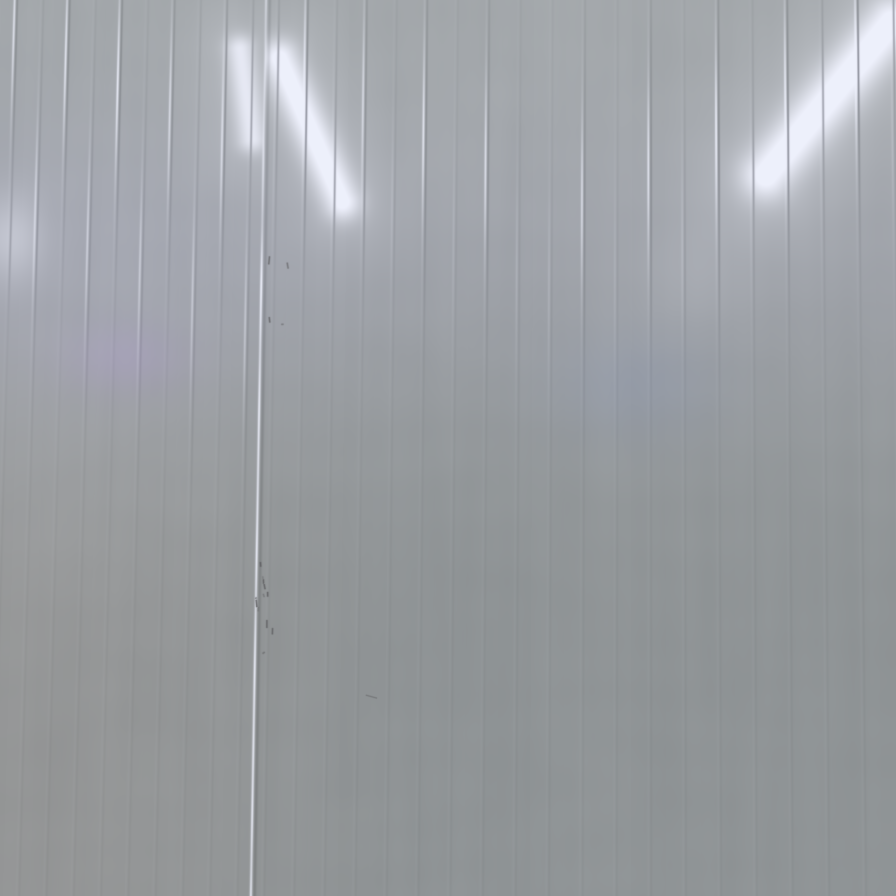
Give the GLSL for this texture, as a three.js fragment shader.

```glsl
varying vec2 vUv;

// Sheet colours
const vec3 LOW_GREY = vec3(0.562, 0.580, 0.588);
const vec3 HIGH_GREY = vec3(0.640, 0.657, 0.670);
const vec3 LAVENDER = vec3(0.014, 0.008, 0.036);
const vec3 WARM = vec3(0.022, 0.010, 0.004);
const vec3 LAMP = vec3(0.930, 0.940, 0.985);
const vec3 SCUFF = vec3(0.36, 0.36, 0.37);

// Rib layout, measured along the top edge
const float SEAM_X = 0.297;
const float LEFT_START = 0.280;
const float LEFT_PITCH = 0.0293;
const float RIGHT_START = 0.3086;
const float RIGHT_PITCH = 0.0320;
const float RIGHT_GROWTH = 0.000215;
const float LEAN = 0.029;
const float UPRIGHT_X = 0.72;

// Line widths and wear
const float RIB_WIDTH = 0.0014;
const float SEAM_WIDTH = 0.0015;
const float GROOVE_OFFSET = 0.0030;
const float GLINT_LENGTH = 0.085;
const float GRAIN = 0.010;
const int SCUFF_COUNT = 16;

float hash(float n) {
  return fract(sin(n * 127.1 + 3.7) * 4375.85);
}

vec2 gradient(vec2 cell) {
  float angle = 6.28318 * hash(dot(cell, vec2(1.0, 57.3)));
  return vec2(cos(angle), sin(angle));
}

float gradientNoise(vec2 p) {
  vec2 i = floor(p), f = fract(p);
  vec2 s = f * f * f * (f * (f * 6.0 - 15.0) + 10.0);
  vec2 e = vec2(1.0, 0.0);
  float low = mix(dot(gradient(i), f), dot(gradient(i + e), f - e), s.x);
  float high = mix(dot(gradient(i + e.yx), f - e.yx), dot(gradient(i + 1.0), f - 1.0), s.x);
  return mix(low, high, s.y);
}

float bell(float d, float width) {
  return exp(-d * d / (width * width));
}

float blob(vec2 p, vec2 centre, vec2 radius) {
  vec2 q = (p - centre) / radius;
  return exp(-dot(q, q));
}

float segment(vec2 p, vec2 a, vec2 b) {
  vec2 ab = b - a;
  return length(p - a - ab * clamp(dot(p - a, ab) / dot(ab, ab), 0.0, 1.0));
}

// Returns the nearest rib's index and the signed distance to it
vec2 nearestRib(float u, float rightSide) {
  float left = (u - LEFT_START) / LEFT_PITCH;
  float root = sqrt(max(RIGHT_PITCH * RIGHT_PITCH + 4.0 * RIGHT_GROWTH * (u - RIGHT_START), 0.0));
  float right = (root - RIGHT_PITCH) / (2.0 * RIGHT_GROWTH);
  float n = mix(left, right, rightSide);
  float id = floor(n + 0.5);
  return vec2(id, (n - id) * mix(LEFT_PITCH, root, rightSide));
}

void main() {
  vec2 p = vUv;
  float drop = LEAN * (1.0 - p.y);
  float u = (p.x + drop) / (1.0 + drop / UPRIGHT_X);
  float rightSide = smoothstep(-0.001, 0.001, u - SEAM_X);
  float side = step(SEAM_X, u);
  vec2 rib = nearestRib(u, side);

  // Sheet shading with soft tints
  float leftness = 1.0 - smoothstep(0.0, 0.55, p.x);
  vec3 color = mix(LOW_GREY, HIGH_GREY, smoothstep(0.30, 0.92, p.y + 0.12 * leftness));
  color += WARM * leftness * (1.0 - smoothstep(0.3, 0.75, p.y));
  color += LAVENDER * bell(p.y - 0.72, 0.16) * (0.5 + 0.5 * leftness);
  color += vec3(0.016, -0.008, 0.045) * blob(p, vec2(0.14, 0.60), vec2(0.07, 0.04));
  color += vec3(-0.010, -0.002, 0.026) * blob(p, vec2(0.71, 0.57), vec2(0.09, 0.06));
  color += GRAIN * gradientNoise(vec2(u * 45.0, p.y * 3.0));
  color += GRAIN * 0.7 * gradientNoise(p * vec2(9.0, 24.0));
  color += 0.006 * (hash(rib.x + 40.0 * side) - 0.5);

  // Blurred lamp reflections, broken at the seam
  float lampA = segment(p, vec2(0.312, 0.935), vec2(0.382, 0.775));
  float lampB = segment(p, vec2(0.995, 0.975), vec2(0.855, 0.805));
  float lampC = segment(p, vec2(0.268, 0.945), vec2(0.281, 0.845));
  float core = rightSide * (0.90 * bell(lampA, 0.021) + 0.88 * bell(lampB, 0.028))
    + (1.0 - rightSide) * 0.70 * bell(lampC, 0.016);
  float halo = rightSide * (0.20 * bell(lampA, 0.06) + 0.26 * bell(lampB, 0.075))
    + (1.0 - rightSide) * 0.20 * bell(lampC, 0.055);
  halo += 0.40 * blob(p, vec2(0.012, 0.735), vec2(0.035, 0.05));
  halo += 0.10 * blob(p, vec2(0.78, 0.69), vec2(0.06, 0.06));
  float glow = min(core + halo, 1.0);
  color = mix(color, LAMP, glow);

  // Ribs: alternating glints beside a thin groove
  float strong = mod(rib.x + side * step(8.5, rib.x), 2.0);
  float centre = mix(0.98 - 0.55 * u, 0.77 + 0.5 * abs(u - 0.638), side);
  centre -= (1.0 - strong) * mix(0.19, 0.10, side);
  float power = mix(mix(0.65, 0.18, side), 1.0, strong) * (0.6 + 0.4 * hash(rib.x + 9.0));
  float glint = power * bell(p.y - centre, GLINT_LENGTH);
  float tail = power * bell(p.y - centre, 2.0 * GLINT_LENGTH);
  float ridge = bell(rib.y, RIB_WIDTH);
  float groove = bell(rib.y - GROOVE_OFFSET, RIB_WIDTH);
  color -= groove * (0.015 + 0.08 * tail + 0.24 * glow);
  color = mix(color, LAMP, ridge * min(0.025 + 0.70 * glint + 0.10 * tail, 1.0));

  // Overlapping seam
  float seamPower = mix(0.75, 0.5, smoothstep(0.68, 0.76, p.y)) + 0.25 * gradientNoise(vec2(3.0, p.y * 14.0));
  color -= 0.07 * bell(u - SEAM_X - 0.004, 0.002);
  color = mix(color, LAMP, seamPower * bell(u - SEAM_X, SEAM_WIDTH));

  // Scuffs scattered in two clusters along the seam
  float scuff = 0.0;
  for (int i = 0; i < SCUFF_COUNT; i++) {
    float k = float(i);
    float upper = step(11.5, k);
    vec2 spread = vec2(hash(k + 0.3), hash(k + 21.7)) - 0.5;
    vec2 spot = mix(vec2(0.296, 0.32), vec2(0.311, 0.67), upper) + spread * vec2(0.022, 0.10);
    vec2 stroke = vec2(0.002 * (hash(k + 5.1) - 0.5), 0.008 * hash(k + 8.9));
    scuff = max(scuff, (0.3 + 0.5 * hash(k + 2.2)) * bell(segment(p, spot, spot + stroke), 0.0012));
  }
  scuff = max(scuff, 0.4 * bell(segment(p, vec2(0.409, 0.224), vec2(0.420, 0.221)), 0.001));
  color = mix(color, SCUFF, scuff);

  gl_FragColor = vec4(clamp(color, 0.0, 1.0), 1.0);
}
```
